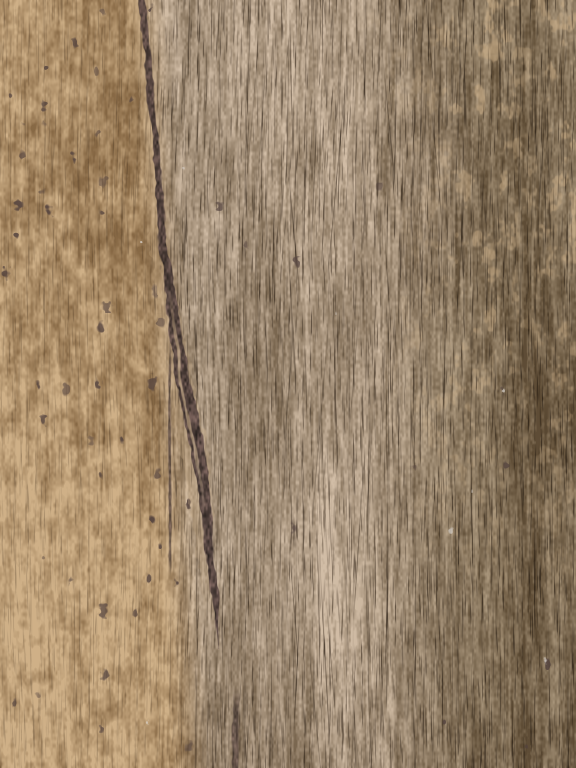
Reproduce this texture procedurally as a WebGL 1 fragment shader.

```glsl
precision highp float;
// Worn wooden board: golden sapwood, tan heart, shaded edge, a long crack and scratches.
uniform vec2 u_resolution;

#define GOLD_LIGHT vec3(0.81, 0.69, 0.53)
#define GOLD_DARK vec3(0.53, 0.41, 0.27)
#define TAN_LIGHT vec3(0.82, 0.74, 0.65)
#define TAN_DARK vec3(0.48, 0.405, 0.315)
#define SHADE_LIGHT vec3(0.67, 0.595, 0.49)
#define SHADE_DARK vec3(0.37, 0.30, 0.21)
#define CRACK_COLOR vec3(0.32, 0.255, 0.24)
#define GRAIN_CONTRAST 1.5
#define PORE_STRENGTH 0.36
#define SCRATCH_STRENGTH 0.36
#define SPOT_RATE 0.3
#define CRACK_WIDTH 0.0045

float hash(vec2 p) {
  vec3 q = fract(vec3(p.xyx) * 0.1031);
  q += dot(q, q.yzx + 33.33);
  return fract((q.x + q.y) * q.z);
}

float noise(vec2 p) {
  vec2 i = floor(p), f = fract(p);
  f = f * f * (3.0 - 2.0 * f);
  vec2 e = vec2(1.0, 0.0);
  return mix(mix(hash(i), hash(i + e), f.x),
             mix(hash(i + e.yx), hash(i + e.xx), f.x), f.y);
}

// One leaning stroke per stretched cell, with faded ends
float hairlines(vec2 p, vec2 cells, float tilt, float rate, float seed) {
  vec2 g = p * cells + seed * vec2(0.37, 0.61);
  g.y += 7.0 * hash(vec2(floor(g.x), seed));
  vec2 id = floor(g) + seed * 17.0, f = fract(g);
  float lean = (hash(id + 5.3) - 0.5) * tilt;
  float center = 0.5 + (hash(id + 9.1) - 0.5) * 0.4 + lean * (f.y - 0.5);
  float dist = abs(f.x - center) / cells.x;
  float line = 1.0 - smoothstep(0.0, 0.0004 + 0.8 / u_resolution.y, dist);
  float ends = smoothstep(0.0, 0.25, f.y) * smoothstep(1.0, 0.5, f.y);
  return line * ends * step(hash(id), rate) * (0.25 + 0.75 * hash(id + 2.7));
}

// One ragged blot per cell, mostly small, each with its own strength
float spots(vec2 p, float cells, float rate, float seed) {
  vec2 g = p * cells + seed;
  vec2 id = floor(g), f = fract(g) - 0.5;
  vec2 offset = (vec2(hash(id + 3.1), hash(id + 7.9)) - 0.5) * 0.6;
  float size = mix(0.04, 0.14, pow(hash(id + 4.4), 2.5));
  float dist = length((f - offset) * vec2(1.0, 0.7));
  dist += (noise(g * 8.0) - 0.5) * 0.18;
  float soft = 0.02 + 0.7 * cells / u_resolution.y;
  float blot = 1.0 - smoothstep(size - soft, size + soft, dist);
  return blot * step(hash(id), rate) * (0.5 + 0.5 * hash(id + 1.9));
}

// Coverage of a slit of given half width around a center line
float slit(float x, float center, float halfWidth) {
  float soft = 0.0005 + 0.6 / u_resolution.y;
  return 1.0 - smoothstep(halfWidth - soft, halfWidth + soft, abs(x - center));
}

void main() {
  vec2 p = gl_FragCoord.xy / u_resolution.y;
  float depth = 1.0 - p.y;
  vec2 q = p + vec2(0.008 * noise(p * vec2(5.0, 3.0)), 0.0);

  // Grain from faint bands down to crisp fibres and grit
  float grit = noise(q * vec2(390.0, 210.0)) - 0.5;
  float grain = 0.17 * noise(q * vec2(45.0, 2.0)) + 0.23 * noise(q * vec2(130.0, 9.0))
              + 0.36 * noise(q * vec2(310.0, 24.0)) + 0.24 * grit - 0.38;
  grain *= GRAIN_CONTRAST;
  float cloud = noise(p * vec2(7.0, 4.0) + 11.0) - 0.5;
  float flake = 0.45 * noise(q * vec2(62.0, 42.0)) + 0.3 * noise(q * vec2(125.0, 85.0) + 40.0)
              + 0.25 * noise(q * vec2(260.0, 170.0) + 80.0);

  // Three zones of wood
  float gold = 1.0 - smoothstep(-0.03, 0.035, p.x - 0.19 - 0.06 * depth);
  float shade = smoothstep(0.45, 0.65, p.x + 0.08 * cloud);
  vec2 fromGlow = p - vec2(0.48, 0.42);
  float glow = exp(-dot(fromGlow, fromGlow * vec2(70.0, 9.0)));
  vec3 tanWood = mix(TAN_DARK, TAN_LIGHT,
                     clamp(0.5 + grain + 0.4 * cloud + 0.22 * glow + 0.3 * (flake - 0.5), 0.0, 1.0));
  vec3 goldWood = mix(GOLD_DARK, GOLD_LIGHT,
                      clamp(0.57 + 0.8 * grain + 0.55 * cloud + 1.2 * (flake - 0.5), 0.0, 1.0));
  float band = exp(-pow((q.x - 0.69) / 0.025, 2.0));
  vec3 shadeWood = mix(SHADE_DARK, SHADE_LIGHT,
                       clamp(0.54 + grain + 0.4 * cloud - 0.25 * band + 0.5 * (flake - 0.5), 0.0, 1.0));
  vec3 color = mix(mix(tanWood, shadeWood, shade), goldWood, gold);

  // Pale flecks, densest high on the shaded side
  float fleck = smoothstep(0.54, 0.72, flake) * shade * smoothstep(0.05, 0.75, p.y);
  color = mix(color, GOLD_LIGHT, 0.5 * fleck * (1.0 - 0.5 * band));

  // Many fine pores along the grain and crossing scratches
  float pores = 0.0, scratches = 0.0;
  for (int i = 0; i < 6; i++) {
    float k = float(i);
    pores += hairlines(q, vec2(50.0 + 14.0 * k, 5.0 + 5.0 * k), 0.35, 0.5, k + 1.0);
    scratches += hairlines(p, vec2(11.0 + 2.0 * k, 3.2 + 0.5 * k), 0.7, 0.55, k + 21.0);
  }
  float scratched = smoothstep(0.25, 0.38, p.x) * (1.0 - 0.6 * shade);
  vec3 stain = vec3(0.94, 1.0, 1.06);
  color *= 1.0 - stain * PORE_STRENGTH * min(pores, 1.2) * (1.0 - 0.55 * gold);
  color *= 1.0 - stain * SCRATCH_STRENGTH * min(scratches, 1.2) * scratched;

  // Dark blots, mainly in the gold, and a few white specks
  float blots = spots(p, 27.0, SPOT_RATE * mix(0.07, 1.0, gold), 3.0);
  color = mix(color, CRACK_COLOR, 0.9 * blots);
  color = mix(color, vec3(0.86, 0.84, 0.82), 0.8 * spots(p, 40.0, 0.008, 70.0));

  // Main crack with a light splinter, a side split and a lower tail
  float wobble = (noise(vec2(depth * 22.0, 2.0)) - 0.5) * 0.006;
  float path = 0.182 + 0.1 * depth + 0.018 * smoothstep(0.42, 0.6, depth) + wobble;
  float ragged = noise(p * vec2(90.0, 55.0)) + noise(p * vec2(240.0, 130.0)) - 1.0;
  float swell = 0.9 + 1.2 * exp(-pow((depth - 0.53) / 0.17, 2.0)) + 0.6 * ragged;
  float taper = 1.0 - smoothstep(0.76, 0.85, depth);
  float crack = slit(p.x, path, CRACK_WIDTH * swell * taper) * step(depth, 0.845);
  float inside = smoothstep(0.36, 0.46, depth) * smoothstep(0.68, 0.58, depth);
  crack *= 1.0 - 0.8 * inside * slit(p.x, path - 0.003 + wobble, 0.0018 + 0.0012 * ragged);
  float side = slit(p.x, 0.221 + 0.3 * wobble, 0.0016 + 0.001 * ragged)
             * smoothstep(0.42, 0.5, depth) * smoothstep(0.75, 0.72, depth);
  float tail = slit(p.x, 0.305 + wobble, 0.004 + 0.002 * ragged) * smoothstep(0.89, 0.93, depth);
  float rim = slit(p.x, path - 0.006, 0.009 * swell) * (1.0 - smoothstep(0.7, 0.85, depth));
  color = mix(color, GOLD_LIGHT, 0.25 * rim);
  vec3 crackTone = CRACK_COLOR * (0.95 + 0.7 * grit + 0.4 * ragged);
  color = mix(color, crackTone, 0.92 * max(crack, max(0.75 * side, 0.7 * tail)));

  gl_FragColor = vec4(color, 1.0);
}
```
